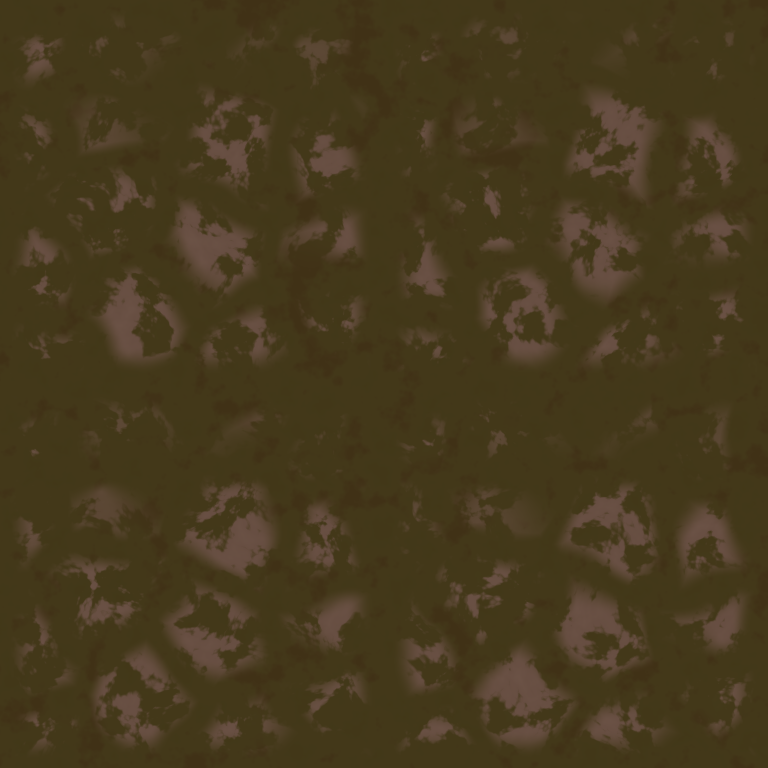
Give the GLSL for this texture, as a three.js fragment shader.

```glsl
varying vec2 vUv;

vec2 hash2(vec2 p) {
  vec3 q = fract(p.xyx * vec3(0.1031, 0.1030, 0.0973));
  q += dot(q, q.yzx + 33.33);
  return fract((q.xx + q.yz) * q.zy);
}

// Nearest distance, second nearest distance, random value of the nearest cell
vec3 cells(vec2 p, float period) {
  vec2 base = floor(p);
  vec3 found = vec3(9.0, 9.0, 0.0);
  for (int j = -1; j <= 1; j++) {
    for (int i = -1; i <= 1; i++) {
      vec2 cell = base + vec2(float(i), float(j));
      vec2 rnd = hash2(mod(cell, period) + 7.0);
      float d = length(cell + 0.1 + 0.8 * rnd - p);
      if (d < found.x) {
        found = vec3(d, found.x, fract(rnd.x * 17.0 + rnd.y * 5.0));
      } else {
        found.y = min(found.y, d);
      }
    }
  }
  return found;
}

// Layered cellular noise around zero; alternating signs give lobes both ways
float lobes(vec2 p) {
  float sum = 0.0;
  float amp = 0.5;
  for (int i = 0; i < 4; i++) {
    sum += amp * (cells(p, 512.0).x - 0.47);
    p = mat2(1.6, 1.2, -1.2, 1.6) * p + 31.7;
    amp *= -0.58;
  }
  return sum;
}

void main() {
  vec2 uv = vUv;
  vec2 warped = uv + 0.006 * sin(uv.yx * vec2(43.0, 37.0) + 2.0 * sin(uv * 29.0));

  // Soft stones, repeated in four tiles with bare seams
  vec3 stone = cells(warped * 8.0, 4.0);
  vec2 toSeam = 0.5 - abs(fract(uv * 2.0) - 0.5);
  float inside = smoothstep(0.02, 0.1, min(toSeam.x, toSeam.y));
  float body = smoothstep(0.1, 0.55, stone.y - stone.x) * inside;

  // Ragged moss eats into each stone by a different amount
  float ragged = lobes(warped * 19.0 + 60.0);
  float bare = smoothstep(-0.04, 0.09, ragged + 0.16 * (stone.z - 0.5));

  // Faint brown earth shows in the gaps
  float soil = lobes(uv * 15.0 + 140.0);
  float drift = 0.06 * sin(uv.x * 9.0 + 2.0 * sin(uv.y * 7.0)) * sin(uv.y * 11.0 + 1.0);
  float earth = smoothstep(0.02, 0.22, soil + drift) * (1.0 - body);

  vec3 moss = vec3(0.262, 0.22, 0.098) + 0.012 * soil;
  vec3 brown = vec3(0.245, 0.175, 0.08);
  vec3 rock = vec3(0.41, 0.31, 0.265) + 0.05 * ragged;

  vec3 color = mix(moss, brown, 0.65 * earth);
  color = mix(color, rock, 0.95 * body * bare);
  gl_FragColor = vec4(color, 1.0);
}
```
